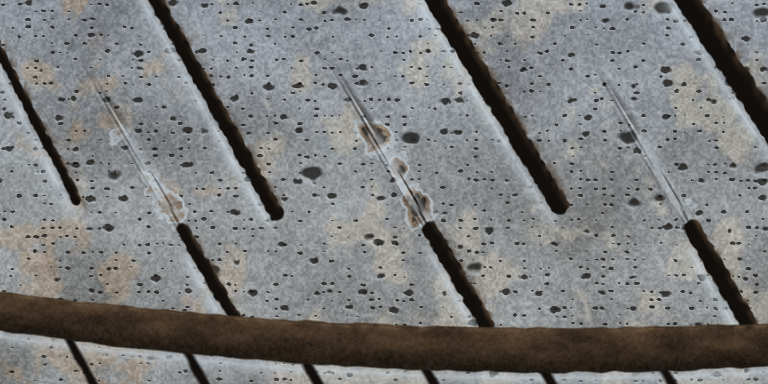
Reproduce this texture procedurally as a WebGL 2 fragment shader.

```glsl
#version 300 es
precision highp float;
// Worn rubber tyre tread: slanted grooves, torn scars, dusty stains and a muddy channel.
#define LONG_PITCH 0.65
#define SHORT_PITCH 0.625
#define RIB_PITCH 0.31
#define GRAIN 0.22
#define PIT_DEPTH 0.75
#define STAIN 0.5
#define SCAR_WIDTH 0.034
uniform vec2 u_resolution;
out vec4 fragColor;

const vec3 RUBBER_DARK = vec3(.40, .40, .395);
const vec3 RUBBER_LIGHT = vec3(.64, .66, .67);
const vec3 DUST = vec3(.74, .71, .65);
const vec3 CLAY = vec3(.62, .50, .38);
const vec3 SHEEN = vec3(.77, .81, .84);
const vec3 MUD = vec3(.29, .225, .165);
const vec3 SHADOW = vec3(.065, .055, .045);

float hash(vec2 p) {
  vec3 q = fract(p.xyx * .1031);
  q += dot(q, q.yzx + 33.33);
  return fract((q.x + q.y) * q.z);
}
float noise(vec2 p) {
  vec2 c = floor(p), f = fract(p);
  f = f * f * (3. - 2. * f);
  return mix(mix(hash(c), hash(c + vec2(1, 0)), f.x),
             mix(hash(c + vec2(0, 1)), hash(c + 1.), f.x), f.y);
}
float fbm(vec2 p) {
  float sum = 0., gain = .5;
  for (int i = 0; i < 5; i++) {
    sum += gain * noise(p);
    p = mat2(1.6, 1.2, -1.2, 1.6) * p + 7.3;
    gain *= .5;
  }
  return sum;
}
float below(float edge, float soft, float v) { return 1. - smoothstep(edge - soft, edge + soft, v); }

// Scattered small holes: x is the dark pit, y its lit lower lip.
vec2 pits(vec2 p, float scale, float density) {
  vec2 g = p * scale + 40., c = floor(g);
  vec2 offset = fract(g) - .35 - .3 * vec2(hash(c + 3.), hash(c + 9.));
  float radius = mix(.08, .25, hash(c + 17.)) * step(hash(c), density);
  float ragged = (noise(g * 5.) - .5) * .16;
  float d = length(offset * vec2(.75, 1.2)) + ragged;
  float lip = length((offset + vec2(.05, .12)) * vec2(.75, 1.2)) + ragged;
  return vec2(below(radius, .07, d), below(radius, .1, lip)) * step(.01, radius);
}

// Round-ended slot with a pale worn left lip and a rusty right wall.
vec3 carveGroove(vec3 color, vec2 p, vec2 a, vec2 b, float halfWidth, float px) {
  vec2 ab = b - a, dir = normalize(ab);
  float along = dot(p - a, dir) / length(ab);
  float side = dot(p - a, vec2(-dir.y, dir.x));
  float rough = noise(p * 75.) - .5;
  float d = length(p - a - ab * clamp(along, 0., 1.)) - halfWidth + rough * .007;
  float span = smoothstep(-.05, .35, along) * below(1.03, .04, along);
  float lip = exp(-abs(side + halfWidth + .014) / .014) * span;
  color = mix(color, SHEEN, lip * (.45 + .55 * noise(p * 38.)));
  float rust = exp(-abs(side - halfWidth) / .009) * span;
  color = mix(color, MUD, rust * .75 * smoothstep(.3, .7, noise(p * 55.)));
  float wall = smoothstep(.1, 1., side / halfWidth) * noise(p * vec2(60., 45.));
  return mix(color, mix(SHADOW, MUD, wall), below(0., px, d));
}

// Torn strip above each short groove: flaked patches and parallel scratches.
vec3 tearScar(vec3 color, vec2 p, vec2 foot, float strength) {
  vec2 dir = normalize(vec2(-.51, .86)), q = p - foot;
  float along = dot(q, dir), side = dot(q, vec2(dir.y, -dir.x));
  float span = smoothstep(-.02, .03, along) * below(.42, .12, along) * strength;
  float ragged = fbm(p * 17. + 4.), spread = exp(-pow(side / SCAR_WIDTH, 2.) * .4);
  float flake = spread * span + (ragged - .5) * 1.5;
  color = mix(color, SHEEN, smoothstep(.68, .8, flake) * .65);
  color = mix(color, mix(MUD, CLAY, noise(p * 45.)), smoothstep(.82, .98, flake) * .75);
  color = mix(color, SHADOW, smoothstep(1.02, 1.15, flake) * .8);
  float lines = noise(vec2(side * 170., along * 9.));
  float strip = exp(-pow(side / .018, 2.)) * span;
  return mix(color, mix(SHADOW, SHEEN, smoothstep(.25, .75, lines)), strip * .6);
}

void main() {
  vec2 p = gl_FragCoord.xy / u_resolution.y;
  float px = 1.3 / u_resolution.y;
  // Rubber surface, dust and clay stains
  float cloud = fbm(p * 4.5), speck = noise(p * 190.) * .6 + noise(p * 95.) * .4;
  float tone = .56 + (cloud - .5) * 1.1 + .16 * (p.y - .5);
  vec3 color = mix(RUBBER_DARK, RUBBER_LIGHT, clamp(tone, 0., 1.));
  color += vec3(-.012, 0., .022) * smoothstep(.3, 1., p.y);
  float stain = fbm(p * 10. + 21.) + .07 * below(.4, .25, p.y);
  vec3 dirt = mix(DUST, CLAY, below(.55, .5, p.x) * noise(p * 6. + 2.));
  color = mix(color, dirt, smoothstep(.55, .69, stain) * STAIN);
  color += (speck - .5) * GRAIN;
  // Pits, fine and coarse
  for (int k = 0; k < 3; k++) {
    vec2 pit = pits(p + float(k) * 3.7, 48. / pow(2., float(k)), .27 - .1 * float(k));
    color = mix(color, SHEEN, pit.y * .4);
    color = mix(color, SHADOW, pit.x * PIT_DEPTH);
  }
  // Long grooves from the top, widening to the right; short ones below with scars
  for (int k = -1; k < 4; k++) {
    float i = float(k);
    vec2 foot = vec2(.474 + SHORT_PITCH * i + .02 * i * i, .405);
    color = tearScar(color, p, foot, k == 1 ? 1. : .68);
    color = carveGroove(color, p, foot, foot + vec2(.15, -.255), .016 + .003 * i, px);
    float endX = .2 + LONG_PITCH * i - .13 * i * exp(1.8 - 1.8 * abs(i));
    vec2 tip = vec2(endX, .46 + .02 * sin(i * 2.5 + 1.6));
    float slope = .52 + .045 * i;
    color = carveGroove(color, p, tip + vec2(-slope, 1.) * .75, tip, .012 + .006 * max(i, 0.), px);
  }
  // Curved muddy channel and the notched rib under it
  float bend = pow(p.x - 1.45, 2.), wobble = (noise(p * 30.) - .5) * .006;
  float top = .146 + .0445 * bend + wobble, bottom = .03 + .052 * bend + wobble;
  float depth = (top - p.y) / (top - bottom);
  vec3 mud = mix(SHADOW, MUD, .35 + .9 * fbm(p * vec2(12., 30.)));
  mud = mix(mud, SHADOW, .65 * smoothstep(.35, .95, depth)) + (speck - .5) * .08;
  mud = mix(mud, CLAY, .4 * exp(-abs(depth - .06) * 14.) * noise(p * 40.));
  vec3 rib = mix(color, SHEEN, .65 * exp(-abs(bottom - p.y - .014) / .015));
  float notch = abs(fract((p.x - .18 + (p.y - bottom) * .6) / RIB_PITCH + .5) - .5) * RIB_PITCH;
  rib = mix(rib, SHADOW, below(.013, .004 + px, notch + wobble));
  vec3 lower = mix(mud, rib, below(bottom, px, p.y));
  color = mix(color, lower, below(top, px, p.y));
  fragColor = vec4(clamp(color, 0., 1.), 1.);
}
```
